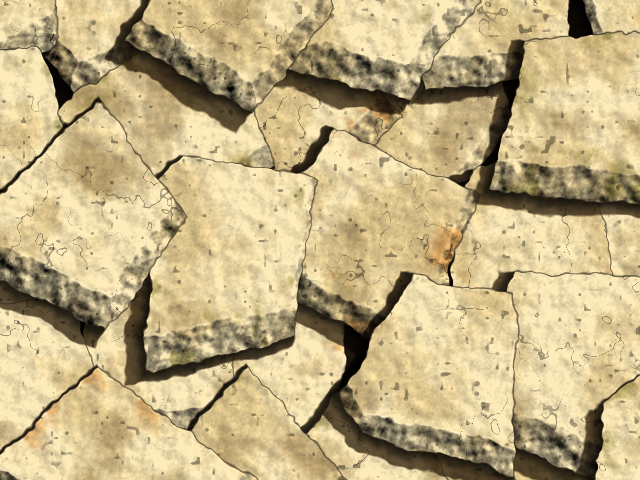
A Shadertoy shader for this texture:

```glsl
const int COLUMNS = 6;
const int STONES = 30;
const vec2 DOWN = vec2(0.0, -1.0);
const vec2 SHADOW_DIR = vec2(-0.8, -0.6);
const vec3 CREAM = vec3(0.965, 0.895, 0.705);
const vec3 SAND = vec3(0.85, 0.755, 0.54);
const vec3 STAIN = vec3(0.60, 0.50, 0.32);
const vec3 OCHRE = vec3(0.80, 0.52, 0.22);
const vec3 MOSS = vec3(0.52, 0.48, 0.20);
const vec3 EARTH = vec3(0.12, 0.09, 0.045);
const vec3 SHADOW_TINT = vec3(0.38, 0.345, 0.29);

float hash(float n) {
    return fract(sin(n * 127.1 + 3.7) * 4375.85);
}

float hash2(vec2 p) {
    vec3 q = fract(vec3(p.xyx) * 0.1031);
    q += dot(q, q.yzx + 33.33);
    return fract((q.x + q.y) * q.z);
}

float noise(vec2 p) {
    vec2 cell = floor(p), f = fract(p);
    f = f * f * (3.0 - 2.0 * f);
    vec2 e = vec2(0.0, 1.0);
    return mix(mix(hash2(cell), hash2(cell + e.yx), f.x),
               mix(hash2(cell + e.xy), hash2(cell + e.yy), f.x), f.y);
}

float fbm(vec2 p) {
    float sum = 0.0, weight = 0.52;
    for (int i = 0; i < 4; i++) {
        sum += weight * noise(p);
        p = mat2(1.6, 1.2, -1.2, 1.6) * p + 17.3;
        weight *= 0.5;
    }
    return sum;
}

// Four-sided block with one cut corner, swept downward and along the shadow
float slabDistance(vec2 p, float id, float drop, float shadowLength, out vec2 facing) {
    float d = -10.0;
    float turn = 6.283 * hash(id);
    facing = DOWN;
    for (int i = 0; i < 5; i++) {
        float key = id * 7.0 + float(i);
        float angle = turn + float(i) * 1.571 + 0.6 * (hash(key + 0.3) - 0.5);
        float reach = mix(0.125, 0.185, hash(key + 0.6));
        if (i == 4) {
            angle = turn + 0.785;
            reach = 0.19;
        }
        vec2 n = vec2(cos(angle), sin(angle));
        float edge = dot(p, n) - reach - drop * max(0.0, dot(n, DOWN))
                   - shadowLength * max(0.0, dot(n, SHADOW_DIR));
        if (edge > d) {
            d = edge;
            facing = n;
        }
    }
    return d;
}

// Weathered limestone; side is 0 on the top face and 1 on the broken flank
vec3 limestone(vec2 p, float id, float top, float side, vec2 facing) {
    vec2 q = p + vec2(hash(id + 0.2), hash(id + 0.4)) * 40.0;
    float patches = fbm(q * 9.0);
    float rough = fbm(q * 38.0);
    float slope = rough - fbm(q * 38.0 + vec2(0.35, 0.3));
    vec3 color = mix(CREAM, SAND, smoothstep(0.36, 0.68, patches + 0.25 * (hash(id + 0.8) - 0.5)));
    color = mix(color, STAIN, 0.55 * smoothstep(0.60, 0.78, fbm(q * 6.0 + 9.0)));

    // Lichen gathers near the rim of some stones
    float rim = smoothstep(-0.06, 0.01, top);
    float growth = smoothstep(0.56, 0.70, fbm(q * 17.0 + 5.0)) * rim;
    vec3 lichen = mix(OCHRE, MOSS, step(0.4, hash(id + 0.1)));
    color = mix(color, lichen, 0.6 * growth * step(0.35, hash(id + 0.9)));

    // Pits, hairline cracks and grain
    float pits = smoothstep(0.78, 0.92, noise(q * 95.0)) * smoothstep(0.42, 0.6, rough);
    float vein = abs(fbm(q * 12.0 + 21.0) - 0.48);
    float crack = (1.0 - smoothstep(0.002, 0.009, vein)) * smoothstep(0.5, 0.65, fbm(q * 5.0 + 31.0));
    color *= 1.0 - 0.38 * pits - 0.35 * crack;
    color *= 0.95 + 0.10 * noise(q * 230.0);

    float flank = 0.65 + 0.20 * facing.x + 0.25 * (rough - 0.5);
    color *= mix(1.0, flank, side) + slope * mix(0.45, 1.4, side);
    float wornEdge = (1.0 - smoothstep(0.0, 0.006, abs(top))) * smoothstep(0.4, 0.6, rough);
    return min(color + 0.12 * wornEdge, CREAM * 1.03);
}

void mainImage(out vec4 fragColor, in vec2 fragCoord) {
    vec2 p = fragCoord / iResolution.y;
    float aa = 1.0 / iResolution.y;
    vec2 warp = vec2(fbm(p * 13.0), fbm(p * 13.0 + 50.0)) - 0.5;
    vec2 chips = vec2(noise(p * 75.0), noise(p * 75.0 + 80.0)) - 0.5;
    vec2 ragged = p + 0.034 * warp + 0.006 * chips;

    vec3 color = EARTH * (0.4 + 1.1 * fbm(p * 30.0));
    float lit = 1.0;

    // Pile the stones from the bottom up in scrambled grid order
    for (int k = 0; k < STONES; k++) {
        int slot = (k * 17) % STONES;
        float id = float(slot) + 1.0;
        vec2 grid = vec2(slot % COLUMNS, slot / COLUMNS);
        vec2 jitter = vec2(hash(id + 0.15), hash(id + 0.55)) - 0.5;
        vec2 center = vec2(-0.08, 0.0) + grid * vec2(0.29, 0.26) + 0.09 * jitter;
        center.x += 0.11 * mod(grid.y, 2.0);
        vec2 local = ragged - center;
        float thickness = mix(0.04, 0.08, hash(id + 0.7));

        vec2 facing, unused;
        float top = slabDistance(local, id, 0.0, 0.0, facing);
        float body = slabDistance(local, id, thickness, 0.0, unused);
        float shadow = slabDistance(local, id, thickness, 0.05, unused);

        float shade = 1.0 - smoothstep(-aa, 2.0 * aa, shadow);
        float contact = shade * (1.0 - smoothstep(0.0, 0.03, body));
        float cover = 1.0 - smoothstep(-aa, aa, body);
        color *= 1.0 - 0.65 * contact;
        lit = mix(min(lit, 1.0 - shade), 1.0, cover);
        if (cover > 0.0) {
            float side = smoothstep(-0.003, 0.003, top);
            color = mix(color, limestone(p, id, top, side, facing), cover);
        }
    }
    fragColor = vec4(color * mix(SHADOW_TINT, vec3(1.0), lit), 1.0);
}
```
